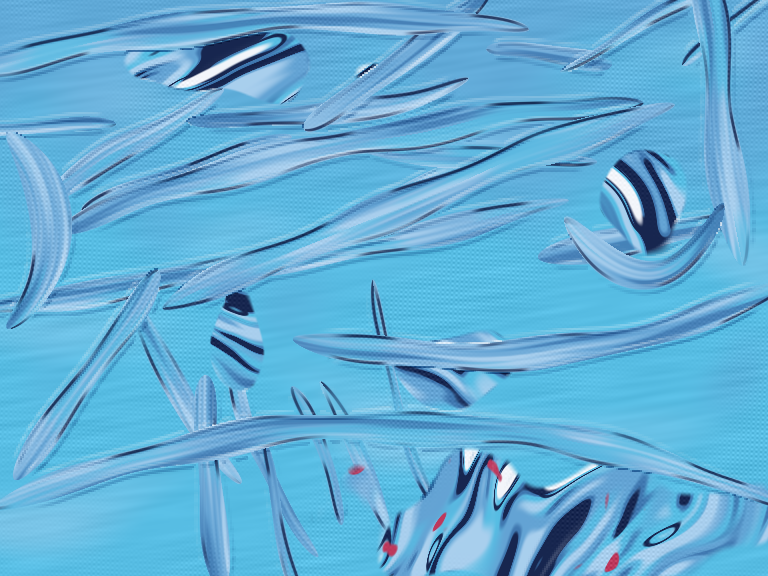
This texture is drawn by a Shadertoy shader. Its source:

```glsl
const vec3 CYAN = vec3(0.34, 0.74, 0.89);
const vec3 BLUE = vec3(0.39, 0.64, 0.83);
const vec3 PALE = vec3(0.66, 0.81, 0.93);
const vec3 DEEP = vec3(0.25, 0.47, 0.69);
const vec3 NAVY = vec3(0.09, 0.15, 0.31);
const vec3 WHITE = vec3(0.95, 0.96, 0.98);
const vec3 RED = vec3(0.74, 0.22, 0.36);

// Topmost stroke: position along and across it, depth past its rim, seed
struct Stroke { vec2 q; float d; float seed; float outside; float ridge; };

vec2 hash2(vec2 p) {
    vec3 a = fract(p.xyx * vec3(0.1031, 0.103, 0.0973));
    a += dot(a, a.yzx + 33.33);
    return fract((a.xx + a.yz) * a.zy);
}

float corner(vec2 cell, vec2 f, vec2 o) {
    return dot(hash2(cell + o) * 2.0 - 1.0, f - o);
}

// Gradient noise, roughly -1 to 1
float noise(vec2 p) {
    p += 200.0;
    vec2 i = floor(p), f = p - i;
    vec2 u = f * f * (3.0 - 2.0 * f);
    float low = mix(corner(i, f, vec2(0)), corner(i, f, vec2(1, 0)), u.x);
    float high = mix(corner(i, f, vec2(0, 1)), corner(i, f, vec2(1)), u.x);
    return 1.5 * mix(low, high, u.y);
}

vec2 along(vec2 v, float angle) {
    float c = cos(angle), s = sin(angle);
    return vec2(c * v.x + s * v.y, c * v.y - s * v.x);
}

// Lay one bent stroke over the others; place is centre, angle, half length
void lay(inout Stroke top, vec2 p, vec4 place, float width, float bend, float seed) {
    vec2 q = along(p - place.xy, place.z);
    float t = min(abs(q.x) / place.w, 1.0);
    q.y = (q.y - bend * q.x * q.x) / sqrt(1.0 + 4.0 * bend * bend * q.x * q.x);
    float rim = width * sqrt(1.0 - t * t * t * t) * (1.0 + 0.2 * sin(q.x * 19.0 + seed * 3.7));
    float d = abs(q.y) - rim + step(1.0, t);
    float lip = max(0.0, 1.0 - d * d / 0.00012) * (1.0 - smoothstep(0.8, 1.0, t));
    top.outside = min(top.outside, d);
    if (d < 0.0) {
        top.q = q;
        top.d = d;
        top.seed = seed;
        top.ridge = 0.0;
    }
    top.ridge = max(top.ridge, lip * lip);
}

const vec4 SWEEPS[11] = vec4[11](vec4(0.45, 0.54, 0.17, 0.55), vec4(0.6, 0.75, 0.21, 0.52),
    vec4(0.72, 0.65, 0.38, 0.48), vec4(0.69, 0.89, 0.63, 0.2), vec4(0.42, 0.96, 0.08, 0.5),
    vec4(0.09, 0.6, 1.57, 0.17), vec4(0.155, 0.345, 0.97, 0.22), vec4(0.95, 0.39, 0.12, 0.43),
    vec4(1.25, 0.8, -1.45, 0.26), vec4(1.13, 0.53, 0.1, 0.14), vec4(0.68, 0.26, 0.0, 0.7));
const float BENDS[11] = float[11](0.05, -0.15, -0.05, 0.0, -0.2, 2.5, 0.1, 0.4, 0.1, 5.0, -0.3);
const vec4 KNOTS[5] = vec4[5](vec4(0.98, 0.09, 0.42, 0.13), vec4(0.77, 0.36, 0.15, 0.08),
    vec4(0.42, 0.89, 0.26, 0.06), vec4(1.13, 0.65, 0.1, 0.1), vec4(0.41, 0.4, 0.06, 0.1));

// Colour in rgb, relief in a
vec4 paintAt(vec2 p) {
    vec2 warp = vec2(noise(p * 5.0), noise(p * 5.0 + 50.0));
    vec2 w = p + 0.012 * warp;

    // Flat ground: cyan below, bluer and paler above
    float grain = noise(along(p, 0.15) * vec2(8.0, 95.0));
    float drift = noise(p * vec2(2.5, 6.0) + 4.0);
    vec3 col = mix(CYAN, PALE, 0.45 * smoothstep(0.1, 0.6, drift));
    col = mix(col, BLUE, 0.75 * smoothstep(0.5, 1.0, p.y + 0.4 * warp.x)) + 0.035 * grain;
    float relief = 0.12 * grain;

    // Scattered strokes: slanted in the upper half, steep low in the middle
    Stroke top = Stroke(vec2(0), 1.0, 0.0, 1.0, 0.0);
    for (int i = 0; i < 18; i++) {
        float n = float(i);
        vec2 r = hash2(vec2(n, 3.0)), s = hash2(vec2(n, 28.0));
        vec4 place = i < 11
            ? vec4((n + r.x) * 0.125, 0.55 + 0.45 * r.y, s.x * 0.9 - 0.15, 0.1 + 0.2 * s.y)
            : vec4(0.3 + 0.065 * (n - 11.0), 0.42 * r.y, -1.75 + 0.75 * s.x, 0.1 + 0.15 * s.y);
        lay(top, w, place, 0.009 + 0.014 * r.x, 1.6 * (s.y - 0.5), n + 20.0);
    }
    float scattered = top.outside;

    // Long sweeps on top
    top.outside = 1.0;
    for (int i = 0; i < 11; i++) lay(top, w, SWEEPS[i], 0.022 + 0.004 * float(i % 3), BENDS[i], float(i) + 2.0);
    float swept = 1.0 - smoothstep(-0.0015, 0.0015, top.outside);
    float cover = max(swept, 1.0 - smoothstep(-0.0015, 0.0015, scattered));

    // Bristle streaks and dark broken rims
    vec2 q = top.q;
    float hair = noise(vec2(q.x * 5.0, q.y * 150.0 + top.seed * 17.3));
    float broad = noise(vec2(q.x * 3.0 + top.seed, q.y * 42.0 + top.seed * 9.1));
    float patchy = noise(vec2(q.x * 8.0, top.seed * 5.3 + sign(q.y) * 2.4));
    vec3 streak = mix(BLUE, PALE, smoothstep(-0.4, 0.6, hair * 0.5 + broad));
    streak = mix(streak, CYAN, 0.75 * smoothstep(-0.1, 0.4, 0.7 * drift + 0.6 * patchy - 0.3 * hair));
    streak = mix(streak, DEEP, 0.8 * smoothstep(0.2, 0.5, -broad - 0.3 * hair));
    float rimLine = 1.0 - smoothstep(0.001, 0.004, abs(top.d + 0.004));
    streak = mix(streak, NAVY, 0.85 * rimLine * smoothstep(0.0, 0.3, patchy));
    col = mix(col, streak, cover);
    relief = mix(relief, 0.16 * hair + 0.15 * broad, cover) + 0.65 * top.ridge;

    // Marbled knots of half mixed paint, beneath the sweeps
    float near = -9.0, turn = 0.0;
    for (int i = 0; i < 5; i++) {
        float edge = 1.0 - length((p - KNOTS[i].xy) / KNOTS[i].zw);
        if (edge > near) {
            near = edge;
            turn = 0.9 - 1.3 * float(i % 2) - 0.3 * float(i / 2);
        }
    }
    float knot = smoothstep(0.1, 0.2, near + 0.7 * noise(p * 8.0 + 9.0)) * (1.0 - swept);
    vec2 m = along(p + 0.07 * warp.yx - vec2(0.7, 0.4), turn + 0.5 * warp.x);
    float band = noise(vec2(m.x * 5.0, m.y * 22.0) + turn * 7.0);
    float fold = noise(vec2(m.x * 6.0, m.y * 34.0) + 1.5 * band + 60.0);
    float fleck = noise(vec2(m.x * 12.0, m.y * 30.0) + 90.0);
    vec3 mixed = mix(BLUE, CYAN, smoothstep(-0.2, 0.1, band));
    mixed = mix(mixed, PALE, smoothstep(0.0, 0.35, fold));
    mixed = mix(mixed, DEEP, smoothstep(0.1, 0.25, -fold));
    mixed = mix(mixed, NAVY, smoothstep(0.27, 0.34, -fold));
    mixed = mix(mixed, WHITE, smoothstep(0.33, 0.39, band));
    mixed = mix(mixed, NAVY, 1.0 - smoothstep(0.012, 0.04, abs(band - 0.26)));
    mixed = mix(mixed, RED, smoothstep(0.5, 0.58, fleck));
    return mix(vec4(col, relief), vec4(mixed, band + 0.5 * fold), knot);
}

void mainImage(out vec4 fragColor, in vec2 fragCoord) {
    vec2 p = fragCoord / iResolution.y;
    vec4 paint = paintAt(p);

    // Wet relief lit from the upper left
    float slope = (0.0017 * dFdx(paint.a) - 0.0025 * dFdy(paint.a)) * iResolution.y;
    vec3 col = mix(paint.rgb, WHITE, 0.7 * smoothstep(0.04, 0.6, slope));
    col = mix(col, col * vec3(0.4, 0.58, 0.72), smoothstep(0.04, 0.5, -slope));

    // Canvas weave showing through thin paint
    vec2 thread = sin(785.4 * along(p, -0.06));
    float thin = smoothstep(-0.4, 0.5, noise(p * 5.0 + 70.0));
    col += 0.045 * thin * (thread.x * thread.y + 0.5 * thread.y);
    fragColor = vec4(clamp(col, 0.0, 1.0), 1.0);
}
```
